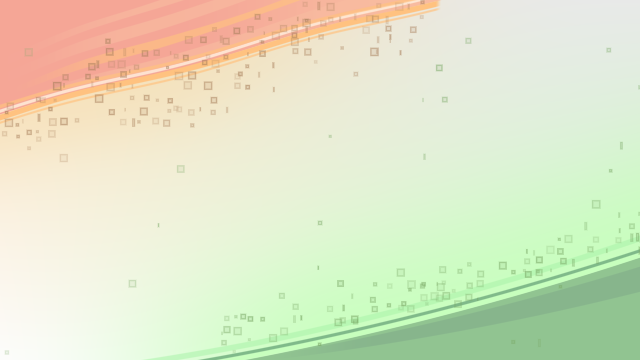
Give the GLSL for this background, as a Shadertoy shader.

```glsl
const vec3 WHITE_CORNER = vec3(0.99, 0.99, 0.985);
const vec3 MINT_CORNER  = vec3(0.80, 0.98, 0.76);
const vec3 CREAM_CORNER = vec3(0.97, 0.88, 0.73);
const vec3 GREY_CORNER  = vec3(0.91, 0.915, 0.91);
const vec3 MINT_GLOW    = vec3(0.78, 1.00, 0.74);
const vec3 PEACH_GLOW   = vec3(0.96, 0.86, 0.68);
const vec3 SALMON       = vec3(0.96, 0.65, 0.59);
const vec3 PEACH        = vec3(0.98, 0.79, 0.65);
const vec3 ORANGE       = vec3(1.00, 0.76, 0.50);
const vec3 PALE_LINE    = vec3(1.00, 0.93, 0.86);
const vec3 LEAF         = vec3(0.57, 0.77, 0.57);
const vec3 LEAF_SHADE   = vec3(0.53, 0.71, 0.55);
const vec3 LEAF_LINE    = vec3(0.50, 0.73, 0.54);
const vec3 LIME_LINE    = vec3(0.66, 0.95, 0.66);
const vec3 BROWN_TILE   = vec3(0.66, 0.50, 0.36);
const vec3 OLIVE_TILE   = vec3(0.48, 0.66, 0.40);
const float TILE_CELL    = 0.046;
const float TILE_DENSITY = 0.45;
const float TILE_OPACITY = 0.65;

float hash(vec2 p) {
    return fract(sin(dot(p, vec2(127.1, 311.7))) * 43758.5453);
}

// Smooth horizontal noise for uneven brush strokes
float wave(float x, float seed) {
    float i = floor(x), f = fract(x);
    return mix(hash(vec2(i, seed)), hash(vec2(i + 1.0, seed)), f * f * (3.0 - 2.0 * f));
}

// Antialiased coverage of the positive side of d
float cover(float d) {
    float blur = 0.8 / iResolution.y;
    return smoothstep(-blur, blur, d);
}

float stroke(float d, float halfWidth) {
    return cover(halfWidth - abs(d));
}

// Heights of the two ribbon edges, in canvas units
float warmEdge(float x) {
    return 0.664 + 0.47 * x + 0.006 * sin(x * 16.0);
}

float greenEdge(float x) {
    float t = x - 0.34;
    return 0.005 + 0.32 * t + 0.20 * t * t;
}

vec3 backdrop(vec2 uv) {
    vec3 low  = mix(WHITE_CORNER, MINT_CORNER, uv.x);
    vec3 high = mix(CREAM_CORNER, GREY_CORNER, smoothstep(0.0, 0.95, uv.x));
    vec3 col = mix(low, high, uv.y);
    float g = (uv.y - greenEdge(uv.x)) / 0.27;
    col = mix(col, MINT_GLOW, 0.85 * exp(-g * g) * smoothstep(0.05, 0.55, uv.x));
    float w = (uv.y - warmEdge(uv.x)) / 0.15;
    return mix(col, PEACH_GLOW, 0.45 * exp(-w * w) * smoothstep(0.75, 0.2, uv.x));
}

vec3 warmRibbon(vec3 col, vec2 uv) {
    float d = uv.y - warmEdge(uv.x);
    float wobble = 0.012 * (wave(uv.x * 7.0, 3.0) - 0.5);
    vec3 fill = mix(SALMON, PEACH, smoothstep(0.25, 0.65, uv.x) * 0.6);
    // Broad translucent strokes fanning out towards the upper right
    for (int i = 0; i < 4; i++) {
        float k = float(i);
        float center = 0.045 + 0.055 * k + (0.06 + 0.04 * k) * (uv.x - 0.25);
        float thick = 0.008 + 0.010 * wave(uv.x * 5.0, k + 8.0);
        vec3 tint = i == 1 ? ORANGE : mix(SALMON, PEACH, 0.6);
        fill = mix(fill, tint, 0.65 * stroke(d - center - wobble, thick) * smoothstep(0.0, 0.22, uv.x));
    }
    col = mix(col, fill, cover(d - 0.018));
    // Thin lines along the edge
    float tip = smoothstep(0.69, 0.68, uv.x);
    col = mix(col, ORANGE, tip * stroke(d - 0.012 - wobble * 0.5, 0.008));
    col = mix(col, PALE_LINE, 0.85 * stroke(d - 0.027 - 0.01 * uv.x, 0.0045));
    col = mix(col, ORANGE, 0.7 * stroke(d - 0.040, 0.005));
    return mix(col, ORANGE, 0.7 * tip * stroke(d + 0.005, 0.003));
}

vec3 greenRibbon(vec3 col, vec2 uv) {
    float d = uv.y - greenEdge(uv.x);
    float reach = max(uv.x - 0.4, 0.0);
    float shade = cover(-0.02 - 0.04 * reach - d) * cover(d + 0.03 + 0.14 * reach);
    vec3 fill = mix(LEAF, LEAF_SHADE, shade * smoothstep(0.4, 0.6, uv.x));
    col = mix(col, fill, cover(-0.019 - d));
    col = mix(col, LIME_LINE, 0.55 * stroke(d - 0.022 - 0.02 * reach, 0.008));
    col = mix(col, MINT_GLOW, 0.9 * stroke(d + 0.011, 0.007));
    return mix(col, LEAF_LINE, stroke(d, 0.0045));
}

// Scattered hollow squares and narrow slivers in jittered cells
vec3 tiles(vec3 col, vec2 uv, float aspect) {
    vec2 p = uv * vec2(aspect, 1.0);
    for (int layer = 0; layer < 2; layer++) {
        float cell = TILE_CELL * (1.0 - 0.3 * float(layer));
        vec2 id = floor(p / cell), seed = id + 57.0 * float(layer);
        vec2 mid = (id + 0.5) * cell / vec2(aspect, 1.0);
        float w = mid.y - warmEdge(mid.x), g = mid.y - greenEdge(mid.x);
        float warm = smoothstep(-0.17, -0.02, w) * smoothstep(0.16, 0.03, w) * smoothstep(0.68, 0.62, mid.x);
        float green = smoothstep(-0.01, 0.03, g) * smoothstep(0.17, 0.05, g) * smoothstep(0.30, 0.36, mid.x);
        float present = step(hash(seed), TILE_DENSITY * max(warm, green));
        float size = mix(0.004, 0.012, hash(seed + 11.3));
        vec2 halfSize = vec2(size * (hash(seed + 23.9) < 0.3 ? 0.35 : 1.0), size);
        vec2 jitter = vec2(hash(seed + 37.1), hash(seed + 41.7)) - 0.5;
        vec2 q = abs(p - (id + 0.5) * cell - jitter * (cell - 2.0 * size - 0.004)) - halfSize;
        float box = max(q.x, q.y);
        float alpha = cover(-box) * mix(0.25, 1.0, cover(box + 0.0038));
        alpha *= present * TILE_OPACITY * mix(0.35, 1.0, hash(seed + 53.3));
        col = mix(col, warm > green ? BROWN_TILE : OLIVE_TILE, alpha);
    }
    return col;
}

void mainImage(out vec4 fragColor, in vec2 fragCoord) {
    vec2 uv = fragCoord / iResolution.xy;
    vec3 col = backdrop(uv);
    col = warmRibbon(col, uv);
    col = greenRibbon(col, uv);
    col = tiles(col, uv, iResolution.x / iResolution.y);
    fragColor = vec4(col, 1.0);
}
```
